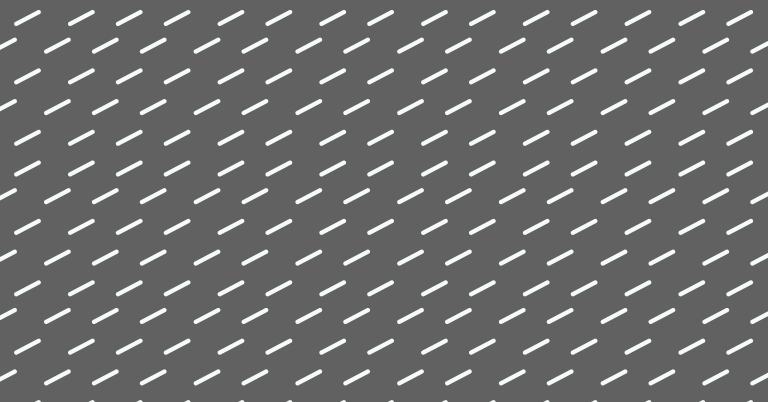
This pattern is drawn by a WebGL 1 fragment shader. Its source:

```glsl
precision highp float;
// Slanted, round-ended pale dashes in staggered rows on flat grey, snapped to a coarse lattice.

uniform vec2 u_resolution;

// Lengths are in units of 1/128 of the canvas width.
const float CANVAS_WIDTH = 128.0;
const vec2 FIRST_DASH = vec2(4.58, 3.0);      // centre, measured from the top left
const vec2 LATTICE = vec2(0.9975, 0.512);     // lattice spacing that dashes snap to
const vec2 PITCH = vec2(8.5, 9.78);           // column and row pitch in lattice steps
const float ROW_PHASE = 0.12;                 // offset before rows are snapped
const float STAGGER = 4.25;                   // shift of alternate rows in lattice steps
const float STAGGER_BREAK = 4.5;              // two like rows meet across this row index
const float WIDE_PERIOD = 12.0;               // columns between the wider first gaps
const vec2 HALF_DASH = vec2(1.87, -0.98);     // half of the dash axis, y pointing down
const float DASH_RADIUS = 0.36;
const vec3 GROUND = vec3(0.38);
const vec3 DASH_COLOR = vec3(0.96, 0.98, 0.985);

// Distance to a round-ended dash centred on the origin.
float dashDistance(vec2 p) {
  float along = clamp(dot(p, HALF_DASH) / dot(HALF_DASH, HALF_DASH), -1.0, 1.0);
  return length(p - along * HALF_DASH) - DASH_RADIUS;
}

// 1 when two whole numbers are equal.
float same(float a, float b) {
  return step(abs(a - b), 0.5);
}

// 1 on rows that are shifted sideways.
float isStaggered(float row) {
  return mod(row + step(STAGGER_BREAK, row), 2.0);
}

// Snapped centre of a dash; rounding makes the gaps slightly uneven.
vec2 dashCentre(float column, float row) {
  float shifted = isStaggered(row);
  float plainNudge = 0.5 * same(mod(column, WIDE_PERIOD), 1.0);
  float shiftedNudge = STAGGER + 0.5 + 0.5 * same(column, 0.0);
  float x = floor(PITCH.x * column + mix(plainNudge, shiftedNudge, shifted));
  float y = floor(PITCH.y * row + ROW_PHASE);
  return FIRST_DASH + vec2(x, y) * LATTICE;
}

void main() {
  float unitsPerPixel = CANVAS_WIDTH / u_resolution.x;
  vec2 p = vec2(gl_FragCoord.x, u_resolution.y - gl_FragCoord.y) * unitsPerPixel;
  vec2 cell = (p - FIRST_DASH) / (LATTICE * PITCH);

  // Nearest dash among the surrounding cells.
  float nearest = CANVAS_WIDTH;
  for (int j = -1; j <= 1; j++) {
    float row = floor(cell.y + 0.5) + float(j);
    float shift = isStaggered(row) * STAGGER / PITCH.x;
    for (int i = -1; i <= 1; i++) {
      float column = floor(cell.x - shift + 0.5) + float(i);
      nearest = min(nearest, dashDistance(p - dashCentre(column, row)));
    }
  }

  // Edge smoothing over about one pixel.
  float coverage = clamp(0.5 - nearest / unitsPerPixel, 0.0, 1.0);
  gl_FragColor = vec4(mix(GROUND, DASH_COLOR, coverage), 1.0);
}
```
